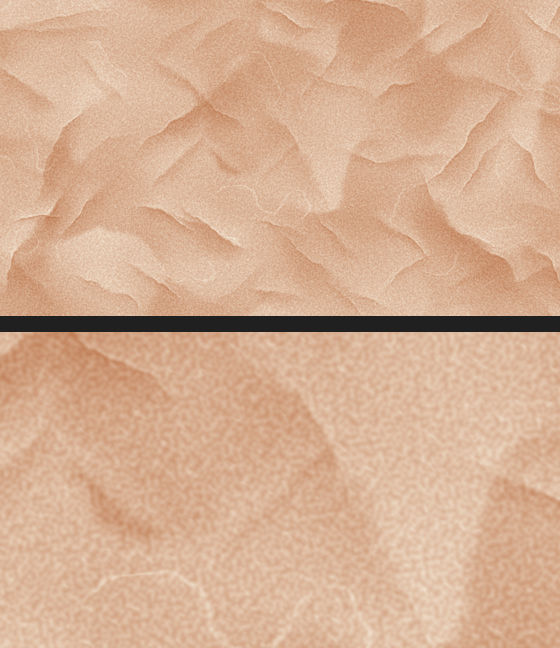
Top, the full canvas; bottom, a detail of the centre.
Give the GLSL for this texture, as a WebGL 1 fragment shader.

```glsl
precision highp float;
uniform vec2 u_resolution;

const vec3 PAPER = vec3(0.851, 0.693, 0.579);
const vec3 TONE_STEP = vec3(0.0235, 0.047, 0.057);
const float LARGE_FOLD = 0.40;      // cell sizes, in canvas heights
const float SMALL_FOLD = 0.20;
const float FACET = 0.27;
const float FACET_EDGE = 24.0;
const float FACET_TONE = 1.5;
const float SHADOW = 3.0;
const float GLOW = 2.0;
const float CREASE = 2.6;
const float CREASE_WIDTH = 0.0034;
const float WRINKLE = 1.7;
const float GRAIN = 2.2;
const float FIBRE = 0.8;

float hash(vec2 p) {
  vec3 q = fract(vec3(p.xyx) * 0.1031);
  q += dot(q, q.yzx + 33.33);
  return fract((q.x + q.y) * q.z);
}

float slope(vec2 cell, vec2 offset) {
  float a = 6.2832 * hash(cell);
  return dot(vec2(cos(a), sin(a)), offset);
}

float gradientNoise(vec2 p) {
  p += 61.7;
  vec2 i = floor(p);
  vec2 f = p - i;
  vec2 u = f * f * f * (f * (f * 6.0 - 15.0) + 10.0);
  vec2 e = vec2(1.0, 0.0);
  float low = mix(slope(i, f), slope(i + e, f - e), u.x);
  float high = mix(slope(i + e.yx, f - e.yx), slope(i + 1.0, f - 1.0), u.x);
  return mix(low, high, u.y);
}

vec2 warp(vec2 p, float frequency) {
  return vec2(gradientNoise(p * frequency), gradientNoise(p * frequency + 37.3));
}

// One fold: shadow below a bent edge, glow above it, a thin crease on it
float fold(vec2 p, vec2 cell, float size, float wear) {
  vec2 jitter = vec2(hash(cell + 3.1), hash(cell + 17.7)) - 0.5;
  float angle = mix(0.1, 1.0, hash(cell + 29.3));
  angle *= hash(cell + 41.9) < 0.6 ? -1.0 : 1.0;
  float strength = mix(0.3, 1.0, hash(cell + 53.1));
  float spread = hash(cell + 67.7);

  vec2 along = vec2(cos(angle), sin(angle));
  vec2 q = p - cell - 0.5 - 0.5 * jitter;
  float s = dot(q, along);
  float d = dot(q, vec2(-along.y, along.x));
  d += (hash(cell + 79.3) - 0.4) * 0.6 * s * s;

  float taper = 1.0 - smoothstep(0.2, mix(0.55, 0.8, spread), abs(s));
  float reach = mix(0.16, 0.42, spread) * (0.3 + 0.7 * taper);
  float softness = mix(0.05, 0.011, wear);
  float above = smoothstep(-softness, softness, d);
  float shadow = (1.0 - above) * (1.0 - smoothstep(0.0, reach, -d));
  float glow = above * (1.0 - smoothstep(0.0, 1.4 * reach, d));

  float w = CREASE_WIDTH / size;
  float ridge = exp(-pow((d - w) / w, 2.0)) - exp(-pow((d + w) / w, 2.0));
  return taper * strength * (GLOW * glow - SHADOW * shadow + CREASE * wear * ridge);
}

float foldLayer(vec2 p, float size, float seed) {
  float wear = smoothstep(-0.2, 0.2, gradientNoise(p * 6.0 + seed));
  vec2 q = p / size + seed;
  vec2 home = floor(q);
  float sum = 0.0;
  for (int y = -1; y <= 1; y++)
    for (int x = -1; x <= 1; x++)
      sum += fold(q, home + vec2(float(x), float(y)), size, wear);
  return sum;
}

// Tilted flat pieces that meet in straight, narrow edges
float facets(vec2 p) {
  vec2 q = p / FACET;
  vec2 home = floor(q);
  vec2 sum = vec2(0.0);
  for (int y = -1; y <= 1; y++) {
    for (int x = -1; x <= 1; x++) {
      vec2 cell = home + vec2(float(x), float(y));
      vec2 r = q - cell - vec2(hash(cell + 5.3), hash(cell + 13.9));
      float weight = exp(-FACET_EDGE * dot(r, r));
      sum += weight * vec2(hash(cell + 31.7) - 0.5 + slope(cell + 71.3, r), 1.0);
    }
  }
  return sum.x / max(sum.y, 1e-30);
}

// Hairline wrinkles along the zero lines of noise
float wrinkles(vec2 p) {
  float line = 1.0 - smoothstep(0.0, 0.032, abs(gradientNoise(p * 6.5 + 11.0)));
  return line * smoothstep(0.0, 0.35, gradientNoise(p * 5.0 + 23.0));
}

void main() {
  vec2 p = gl_FragCoord.xy / u_resolution.y;

  // Bend and roughen the fold lines
  vec2 bent = p + 0.07 * warp(p, 3.0) + 0.02 * warp(p, 13.0) + 0.007 * warp(p, 42.0);

  // Broad undulation, facets, folds and wrinkles
  float tone = 0.1 + 1.5 * gradientNoise(bent * 2.1) + 1.2 * gradientNoise(bent * 5.3 + 7.0);
  tone += FACET_TONE * facets(bent);
  tone += 0.9 * foldLayer(bent, LARGE_FOLD, 12.0);
  tone += 0.6 * foldLayer(bent, SMALL_FOLD, 45.0);
  tone += WRINKLE * wrinkles(bent);
  tone /= 1.0 + 0.08 * abs(tone);

  // Paper grain and short fibres, turned off the canvas axes
  vec2 g = mat2(0.8, 0.6, -0.6, 0.8) * p;
  tone += GRAIN * gradientNoise(g * 163.0) + 0.8 * gradientNoise(g.yx * 83.0);
  tone += FIBRE * (smoothstep(0.25, 0.5, gradientNoise(g * vec2(70.0, 120.0) + 90.0)) - 0.1);

  gl_FragColor = vec4(clamp(PAPER + TONE_STEP * tone, 0.0, 1.0), 1.0);
}
```
